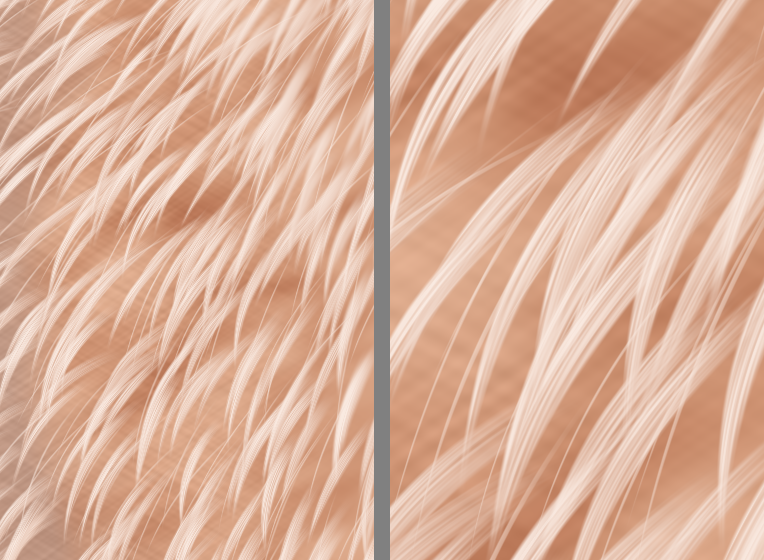
Left, the full canvas; right, a detail of the centre.
Write a Shadertoy shader that draws this texture.

```glsl
vec4 hash4(vec2 p) {
    vec4 q = fract(p.xyxy * vec4(0.1031, 0.1030, 0.0973, 0.1099));
    q += dot(q, q.wzxy + 33.33);
    return fract((q.xxyz + q.yzzw) * q.zywx);
}

vec2 gradientAt(vec2 cell) {
    return hash4(cell).xy * 2.0 - 1.0;
}

// Gradient noise around zero
float noise(vec2 p) {
    vec2 i = floor(p), f = p - i;
    vec2 u = f * f * (3.0 - 2.0 * f);
    vec2 e = vec2(0, 1);
    float low = mix(dot(gradientAt(i), f), dot(gradientAt(i + e.yx), f - e.yx), u.x);
    float high = mix(dot(gradientAt(i + e), f - e), dot(gradientAt(i + e.yy), f - e.yy), u.x);
    return mix(low, high, u.y);
}

vec2 turn(vec2 p, float angle) {
    float c = cos(angle), s = sin(angle);
    return vec2(c * p.x + s * p.y, c * p.y - s * p.x);
}

// Warm undercoat with soft shadows and faint combed fibres
vec3 undercoat(vec2 p, float across) {
    float shade = noise(turn(p, 0.5) * vec2(4, 8)) + 0.5 * noise(turn(p, 0.4) * vec2(9, 22) + 7.0);
    vec3 col = mix(vec3(0.77, 0.52, 0.39), vec3(0.87, 0.67, 0.55), smoothstep(-0.5, 0.4, shade));
    col = mix(col, vec3(0.70, 0.43, 0.31), 0.6 * smoothstep(0.2, 0.55, -shade));
    float leftEdge = smoothstep(0.25, 0.0, across + 0.2 * noise(p * 5.0));
    float lowCorner = smoothstep(0.6, 0.1, across + p.y);
    col = mix(col, vec3(0.73, 0.58, 0.51), min(0.7 * leftEdge + 0.4 * lowCorner, 0.85));
    float fibres = noise(turn(p, 0.6) * vec2(9, 150)) + noise(turn(p, -0.5) * vec2(7, 120));
    return col + 0.05 * fibres * smoothstep(1.1, 0.4, across);
}

void mainImage(out vec4 fragColor, in vec2 fragCoord) {
    vec2 p = fragCoord / iResolution.y;
    float across = p.x * iResolution.y / iResolution.x;
    float pixel = 1.0 / iResolution.y;
    float side = clamp(across * 0.75 + p.y * 0.3, 0.0, 1.0);
    vec3 col = undercoat(p, across);

    // Layers of hair fan out from points beyond the upper right corner
    for (float layer = 0.0; layer < 10.0; layer++) {
        bool fine = mod(layer, 5.0) > 2.5;
        vec4 fan = hash4(vec2(layer + 3.0, 17.0));
        vec2 toRoot = vec2(1.2, 1.9) + 0.4 * (fan.xy - 0.5) - p;
        float radius = length(toRoot);
        float sector = -atan(toRoot.y, toRoot.x) / 0.05 + fan.z;
        float cellLength = mix(0.3, 0.4, fan.w);

        // Each sector holds a row of locks; neighbours may overlap
        for (float k = -1.0; k <= 1.0; k++) {
            float column = floor(sector) + k;
            float along = hash4(vec2(column, layer * 7.0 + 5.0)).x - radius / cellLength;
            vec4 rnd = hash4(vec2(column + 61.0 * layer, floor(along) + 40.0));
            vec4 rnd2 = hash4(vec2(floor(along) - 23.0, column + 37.0 * layer));

            // t runs from tip to root, v across the arched lock
            float fill = mix(0.7, 1.0, rnd.x);
            float t = fract(along) / fill;
            if (t > 1.0) continue;
            float len = cellLength * fill;
            float bend = mix(0.15, 0.06, side) * mix(0.6, 1.3, rnd.y) * (fine ? 0.6 : 1.0);
            float tilt = (fine ? 0.36 : 0.2) * (rnd.z - 0.5);
            float slope = 4.0 * bend * (1.0 - 2.0 * t) + tilt;
            float v = (sector - column - 0.5 - 0.7 * (rnd.w - 0.5)) * 0.05 * radius;
            v -= len * (bend * (4.0 * t * (1.0 - t) - 0.55) + tilt * (t - 0.5));
            v *= inversesqrt(1.0 + slope * slope);

            // Tapered width; locks near the upper right are out of focus
            float width = fine ? mix(0.0006, 0.0015, rnd2.x) : mix(0.005, 0.011, rnd2.x);
            width *= 0.2 + 0.8 * smoothstep(0.0, 0.55, t);
            float blur = pixel;
            if (!fine) blur += 0.0008 + 0.005 * rnd2.y * smoothstep(0.5, 1.0, side);
            if (abs(v) > width + blur) continue;
            float body = 1.0 - smoothstep(max(width - blur, 0.0), width + blur, abs(v));
            float ends = smoothstep(0.0, 0.22, t) * smoothstep(1.0, 0.6, t);

            // Silky streaks run along each lock
            float streak = 0.0;
            if (!fine) {
                streak = 1.3 * noise(vec2(t * 3.0 + 9.0 * column, v * 600.0 + 31.0 * layer));
                streak *= smoothstep(0.006, 0.001, blur);
            }
            float light = 0.45 + 0.035 * layer + 0.45 * streak + 0.2 * clamp(v / width, -1.0, 1.0);
            light += 0.25 * (rnd2.z - 0.5) + 0.2 * (1.0 - abs(2.0 * t - 1.0));
            vec3 hair = mix(vec3(0.85, 0.66, 0.56), vec3(0.98, 0.92, 0.885), clamp(light, 0.0, 1.0));
            float opacity = fine ? 0.55 : clamp(0.85 + 0.5 * streak, 0.0, 0.95);
            col = mix(col, hair, body * ends * opacity);
        }
    }

    fragColor = vec4(clamp(col, 0.0, 1.0), 1.0);
}
```
